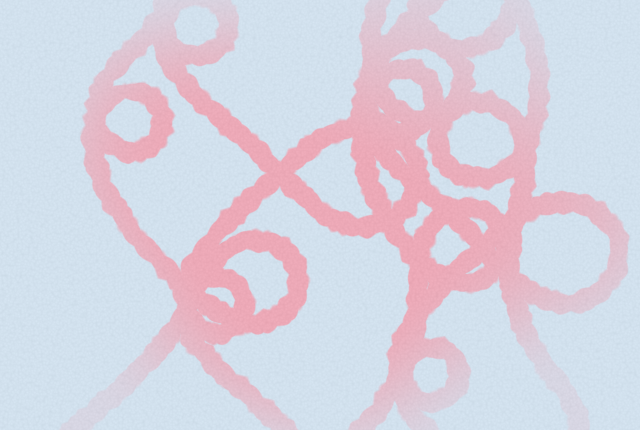
A WebGL 2 fragment shader for this pattern:

```glsl
#version 300 es
precision highp float;

uniform vec2 u_resolution;
out vec4 fragColor;

// Colours
const vec3 PAPER_BLUE = vec3(0.82, 0.88, 0.93);
const vec3 CORAL_PINK = vec3(0.925, 0.66, 0.715);

// Strands, in units of the canvas height
const int   STRANDS     = 5;
const int   STEPS       = 104;
const float STEP_LENGTH = 0.036;
const float HALF_WIDTH  = 0.0235;
const float LOOP_PERIOD = 1.1;             // arc length from loop to loop
const vec2  LOOP_SHARE  = vec2(0.6, 0.82); // range of the turning part
const float SWAY        = 0.85;            // radians
const float SWAY_RATE   = 3.1;

// Edge, fade and grain
const float EDGE_CELLS   = 31.0;
const float EDGE_ROUGH   = 0.015;
const float EDGE_SOFT    = 0.003;
const vec2  FADE_RANGE   = vec2(0.4, 1.2);
const float FADE_DEPTH   = 0.8;
const float GRAIN_CELLS  = 120.0;
const float GRAIN_AMOUNT = 0.024;

const float TAU = 6.2831853;

vec2 hash2(vec2 p) {
    vec2 q = vec2(dot(p, vec2(127.1, 311.7)), dot(p, vec2(269.5, 183.3)));
    return fract(sin(q) * 43758.545);
}

// Distance to the nearest jittered cell point
float cellular(vec2 p) {
    vec2 cell = floor(p);
    float nearest = 4.0;
    for (int y = -1; y <= 1; y++) {
        for (int x = -1; x <= 1; x++) {
            vec2 c = cell + vec2(x, y);
            vec2 d = c + hash2(c) - p;
            nearest = min(nearest, dot(d, d));
        }
    }
    return sqrt(nearest);
}

float segmentSquared(vec2 p, vec2 a, vec2 ab) {
    vec2 ap = p - a;
    vec2 d = ap - ab * clamp(dot(ap, ab) / dot(ab, ab), 0.0, 1.0);
    return dot(d, d);
}

// Squared distance to a swaying strand that turns full loops as it travels
float strandSquared(vec2 p, float id, float aspect) {
    vec2 seed = hash2(vec2(id, 3.0));
    float travel = mod(id, 2.0) < 0.5 ? 1.0 : -1.0;
    // Loops point to the right, those of the last strand back inwards
    float turnSide = id < float(STRANDS) - 1.5 ? -travel : travel;
    float swayPhase = TAU * (0.2 + 0.1 * seed.x + (seed.y < 0.5 ? 0.0 : 0.5));
    vec2 pen = vec2((id + 0.3 + 0.3 * seed.y) / float(STRANDS) * aspect,
                    0.5 - travel * (0.52 + 0.12 * seed.x));
    float nearest = 16.0;
    for (int i = 0; i < STEPS; i++) {
        float s = float(i) * STEP_LENGTH;
        float cycle = s / LOOP_PERIOD + seed.y;
        float share = mix(LOOP_SHARE.x, LOOP_SHARE.y,
                          hash2(vec2(floor(cycle), id)).x);
        float heading = travel * TAU * 0.25
                      + SWAY * sin(SWAY_RATE * s + swayPhase)
                      + turnSide * TAU * smoothstep(0.0, share, fract(cycle));
        vec2 stride = STEP_LENGTH * vec2(cos(heading), sin(heading));
        nearest = min(nearest, segmentSquared(p, pen, stride));
        pen += stride;
    }
    return nearest;
}

// Strong near the middle, pale towards the borders
float strandOpacity(vec2 uv) {
    vec2 c = 2.0 * uv - 1.0;
    float reach = length(c) + 0.08 * sin(5.0 * c.x + 2.0 * c.y)
                + 0.06 * sin(4.0 * c.y - 3.0 * c.x + 1.0);
    return 1.0 - FADE_DEPTH * smoothstep(FADE_RANGE.x, FADE_RANGE.y, reach);
}

// Two overlaid cell layers, centred on zero
float paperGrain(vec2 p) {
    return 0.9 - cellular(p * GRAIN_CELLS)
               - cellular(p.yx * GRAIN_CELLS * 1.37 + 19.0);
}

void main() {
    vec2 uv = gl_FragCoord.xy / u_resolution;
    vec2 p = gl_FragCoord.xy / u_resolution.y;
    float aspect = u_resolution.x / u_resolution.y;

    float nearest = 16.0;
    for (int i = 0; i < STRANDS; i++) {
        nearest = min(nearest, strandSquared(p, float(i), aspect));
    }

    // Lumpy outline with a soft edge
    float outline = sqrt(nearest) - HALF_WIDTH
                  + EDGE_ROUGH * (cellular(p * EDGE_CELLS) - 0.45);
    float soft = max(EDGE_SOFT, 0.75 / u_resolution.y);
    float ink = 1.0 - smoothstep(-soft, soft, outline);

    vec3 colour = mix(PAPER_BLUE, CORAL_PINK, ink * strandOpacity(uv));
    fragColor = vec4(colour + GRAIN_AMOUNT * paperGrain(p), 1.0);
}
```
